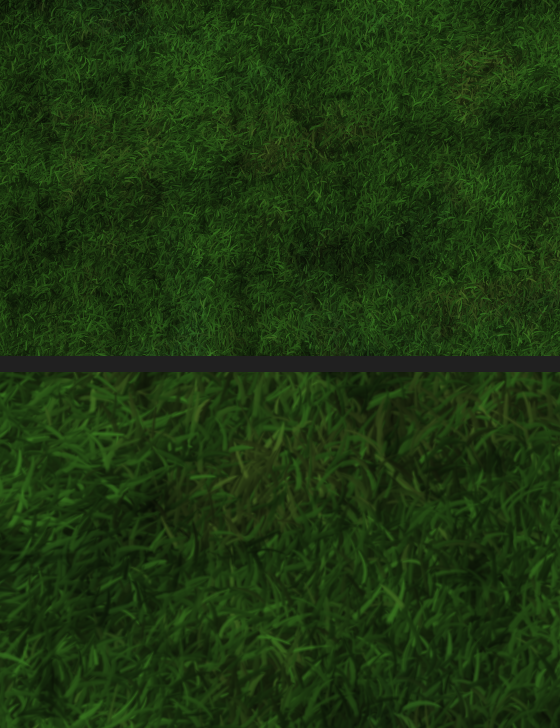
Top, the full canvas; bottom, a detail of the centre.
Reproduce this texture procedurally as a WebGL 1 fragment shader.

```glsl
precision highp float;
// Dense dark turf seen from above: layers of short, bent, tapered blades
// scattered on jittered grids, painted from shaded thatch up to lit tips.
// Layered sines steer the lean, the light and the dry patches.

uniform vec2 u_resolution;

const int LAYERS = 13;

vec3 hash3(vec2 cell, float seed) {
  vec3 q = fract(vec3(cell.xyx + seed * 17.3) * vec3(0.1031, 0.1030, 0.0973));
  q += dot(q, q.yxz + 33.33);
  return fract((q.xxy + q.yzz) * q.zyx);
}

// Smooth warped sines, roughly -1 to 1
float patches(vec2 p, float seed) {
  float sum = 0.0;
  float weight = 0.5;
  for (int i = 0; i < 4; i++) {
    p = mat2(0.8, 0.6, -0.6, 0.8) * p + seed;
    p += 0.6 * sin(p.yx * 1.3 + seed);
    sum += weight * sin(p.x) * cos(p.y * 0.9);
    p *= 1.8;
    weight *= 0.65;
  }
  return sum;
}

// Coverage in x, position across the blade (-1 to 1) in y
vec2 blade(vec2 q, float angle, float halfLength, float halfWidth, float bend, float soft) {
  vec2 dir = vec2(cos(angle), sin(angle));
  float along = dot(q, dir) / halfLength;
  float across = dot(q, vec2(-dir.y, dir.x)) - bend * halfLength * along * along;
  float width = halfWidth * (1.0 - 0.35 * along - 0.4 * along * along);
  float side = 1.0 - smoothstep(-soft, soft, abs(across) - width);
  float ends = 1.0 - smoothstep(0.7, 1.0, abs(along));
  return vec2(side * ends, clamp(across / halfWidth, -1.0, 1.0));
}

vec3 grassColor(float tone, float dry, float cool) {
  vec3 color = mix(vec3(0.046, 0.092, 0.026), vec3(0.182, 0.375, 0.10), tone);
  color = mix(color, color * vec3(1.3, 0.86, 1.1), dry);
  return mix(color, color * vec3(0.92, 1.0, 1.4) + 0.005, cool);
}

void main() {
  vec2 p = gl_FragCoord.xy / u_resolution.y;

  // Large-scale character of the lawn
  float light = patches(p * 6.0, 1.7);
  float clump = patches(p * 17.0, 4.1);
  float lean = 1.1 + 0.9 * patches(p * 4.0, 7.9);
  float dryness = smoothstep(0.0, 0.9, patches(p * 8.0, 2.6));
  float coolness = smoothstep(0.0, 0.8, patches(p * 5.0, 9.3));

  // Shaded thatch below the blades
  float grain = patches(p * 110.0, 3.2);
  vec3 color = grassColor(0.2 + 0.14 * grain, 0.3 + 0.5 * dryness, 0.0);

  for (int layer = 0; layer < LAYERS; layer++) {
    float id = float(layer);
    float height = id / float(LAYERS - 1);
    float size = mix(0.020, 0.029, fract(id * 0.618));
    float turn = id * 0.9;
    mat2 spin = mat2(cos(turn), sin(turn), -sin(turn), cos(turn));
    vec2 grid = spin * p / size + id * 5.7 + 60.0;
    vec2 home = floor(grid);

    for (int y = -1; y <= 1; y++) {
      for (int x = -1; x <= 1; x++) {
        vec2 cell = home + vec2(float(x), float(y));
        vec3 place = hash3(cell, id + 1.0);
        vec3 look = hash3(cell, id + 31.0);

        // Blades follow the local lean, with a wide random spread
        float spread = (place.z + look.x - 1.0) * 1.9;
        float angle = lean + spread + turn;
        float halfLength = mix(0.4, 0.95, look.y);
        float halfWidth = mix(0.0012, 0.0024, look.z) / size;
        vec2 shape = blade(grid - cell - place.xy, angle, halfLength,
                           halfWidth, (look.x - 0.5) * 0.6, 0.0018 / size);

        // Random tone, lit on one side, brighter toward the top layers
        float pick = fract(look.x * 7.0 + place.z * 5.0);
        float tone = pick * 0.82 + 0.10 * height + 0.03;
        tone += 0.22 * light + 0.17 * clump + 0.08 * shape.y;
        tone += 0.25 * step(0.95, pick);
        float dry = dryness * step(0.45, place.z) + 0.5 * step(0.9, place.z);
        float cool = coolness * step(0.4, look.z) * 0.6;
        vec3 bladeColor = grassColor(clamp(tone, -0.1, 1.25), min(dry, 1.0), cool);
        color = mix(color, bladeColor, shape.x * 0.85);
      }
    }
  }

  // Broad light over the lawn and dark gaps between tufts
  float gap = smoothstep(0.25, 0.9, patches(p * 34.0, 6.4));
  color *= (1.0 + 0.12 * light + 0.06 * clump) * (1.0 - 0.35 * gap);
  gl_FragColor = vec4(color, 1.0);
}
```
